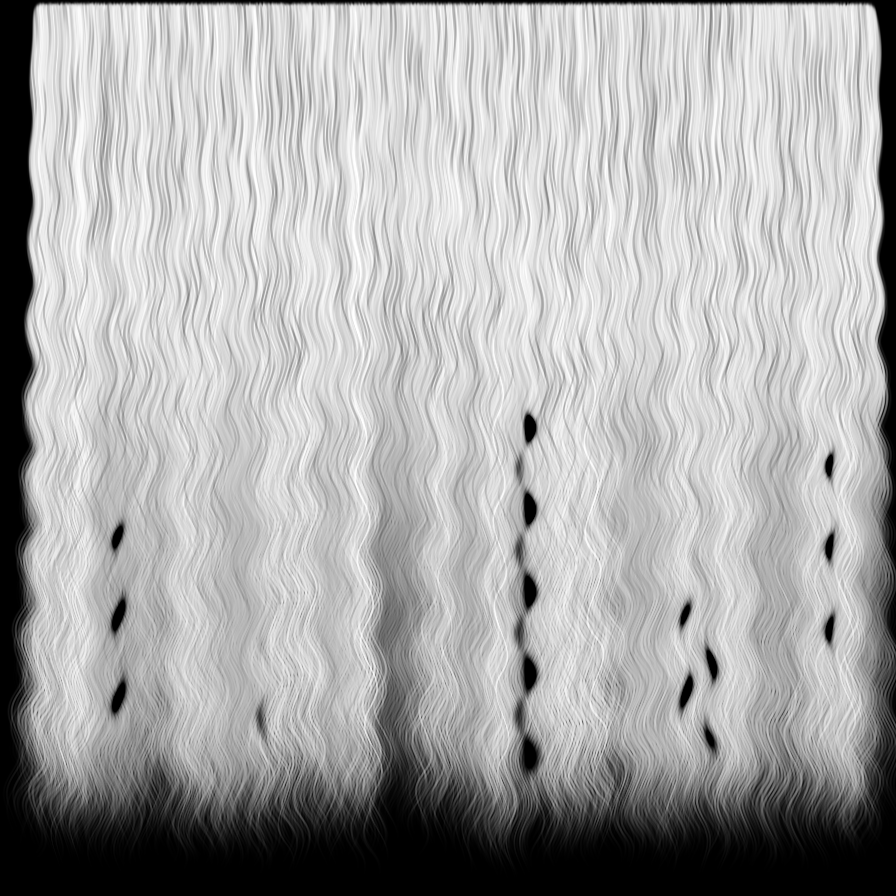
Write a Shadertoy shader that draws this texture map.

```glsl
// Pale wavy hair strands hanging over black, parting into locks with ragged tips.

float hash(float n) {
    n = fract(n * 0.1031);
    n *= n + 33.33;
    n *= n + n;
    return fract(n);
}

float noise(float x) {
    float f = fract(x);
    return mix(hash(floor(x)), hash(floor(x) + 1.0), f * f * (3.0 - 2.0 * f));
}

// Wave shared by all strands, one curl every 0.092 of the height
float curl(float t, float phase) {
    return cos(68.3 * (t - 0.5) + phase);
}

// Chain of dark openings between two locks
float parting(vec2 p, float x, float top, float bottom, float width, float firstGap) {
    float lens = 0.5 + 0.5 * cos(68.3 * (p.y - firstGap));
    float span = smoothstep(top, top + 0.08, p.y) * (1.0 - smoothstep(bottom - 0.04, bottom, p.y));
    float centre = x + 0.005 * curl(p.y, 1.5);
    float d = (p.x - centre) / (width * (0.3 + 0.7 * lens));
    return span * exp(-d * d) * (0.2 + 0.8 * lens);
}

float allPartings(vec2 p) {
    float gap = parting(p, 0.133, 0.53, 0.83, 0.010, 0.595);
    gap = max(gap, parting(p, 0.587, 0.40, 0.89, 0.012, 0.66));
    gap = max(gap, 0.7 * parting(p, 0.584, 0.40, 0.89, 0.009, 0.706));
    gap = max(gap, parting(p, 0.765, 0.62, 0.84, 0.009, 0.68));
    gap = max(gap, parting(p, 0.792, 0.66, 0.86, 0.008, 0.74));
    gap = max(gap, 0.9 * parting(p, 0.930, 0.44, 0.78, 0.009, 0.61));
    return max(gap, 0.7 * parting(p, 0.295, 0.68, 0.86, 0.008, 0.80));
}

void mainImage(out vec4 fragColor, in vec2 fragCoord) {
    vec2 p = fragCoord / iResolution.xy;
    float t = 1.0 - p.y;
    float loose = smoothstep(0.28, 0.72, t);
    float amplitude = mix(0.0012, 0.0075, smoothstep(0.0, 0.65, t));
    float sharedPhase = 3.5 * (noise(p.x * 5.0 + 3.0) - 0.5);
    float gap = min(1.0, 1.3 * allPartings(vec2(p.x, t)));
    float shade = 0.0;

    // Strand sheets from back to front; every eight share their locks
    for (int i = 0; i < 32; i++) {
        float layer = float(i);
        float group = floor(layer / 8.0);
        float lean = hash(layer * 3.0 + 91.0) - 0.5;

        // Trace the pixel back up to the root of its strand
        float phase = sharedPhase
            + (0.25 + loose) * 3.2 * (noise(p.x * 8.0 + group * 41.0) - 0.5)
            + (0.8 + 1.6 * loose) * (hash(layer + 7.0) - 0.5);
        float drift = 0.040 * t * t * (noise(p.x * 8.0 + group * 23.0 + 0.3 * layer) - 0.5)
            + (0.012 * t + 0.045 * t * t * t) * lean;
        float root = p.x - amplitude * curl(t, phase) - drift;

        // Single strand within the sheet
        float u = root * (215.0 + 120.0 * hash(layer + 3.0));
        float seed = hash(floor(u) + layer * 311.0);
        float line = smoothstep(0.5, 0.08, abs(fract(u) - 0.5));

        // Locks and tapering tips
        float lock = noise(root * 33.0 + group * 57.0);
        float body = smoothstep(0.22, 0.72, lock);
        float density = mix(1.0, 0.07 + 0.75 * body, loose);
        float end = 0.82 + 0.06 * seed + 0.11 * lock;
        float tip = 1.0 - smoothstep(end - 0.19, end, t);
        float inset = 0.008 * exp(-60.0 * t);
        float sides = smoothstep(0.033, 0.044, root - inset)
            * (1.0 - smoothstep(0.972, 0.984, root + inset));
        float start = smoothstep(0.0, 0.009, t - 0.006 * seed);

        // Strands farther back fall into shadow where the locks separate
        float alpha = line * (0.2 + 0.6 * seed) * density * tip * sides * start * (1.0 - gap);
        float tone = mix(0.76, 1.0, hash(floor(seed * 4096.0) + layer));
        tone *= 1.0 - 0.55 * loose * (1.0 - layer / 31.0);
        tone *= 1.0 - 0.25 * loose * (1.0 - body);
        shade = mix(shade, tone, alpha);
    }

    // Short dark slits between the combed upper strands
    for (int k = 0; k < 2; k++) {
        float set = float(k);
        float x = p.x - amplitude * curl(t, sharedPhase + set) - 0.008 * t * (set - 0.5);
        float u = x * (210.0 + 67.0 * set);
        float seed = hash(floor(u) + 700.0 * set);
        float slit = smoothstep(0.5, 0.1, abs(fract(u) - 0.5));
        slit *= smoothstep(0.5, 0.95, noise(t * 13.0 + seed * 90.0));
        shade *= 1.0 - 0.24 * slit * (1.0 - 0.6 * loose);
    }

    fragColor = vec4(vec3(min(shade * 1.03, 1.0)), 1.0);
}
```
